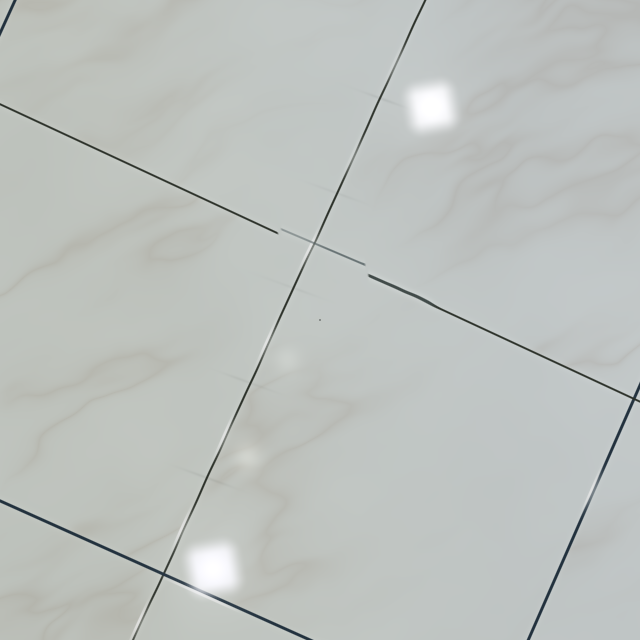
Give the GLSL for this texture, as a three.js fragment shader.

```glsl
// Polished pale marble floor: large slanted tiles with thin dark joints.
// Joints are looped line distances with slight perspective; veins are warped
// noise seeded per tile; lamp reflections, glints and a broken joint lie on top.
varying vec2 vUv;

float hash(vec2 p) {
  return fract(sin(dot(p, vec2(127.1, 311.7))) * 43758.5453);
}

float noise(vec2 p) {
  vec2 i = floor(p), f = fract(p);
  f = f * f * (3.0 - 2.0 * f);
  return mix(mix(hash(i), hash(i + vec2(1.0, 0.0)), f.x),
             mix(hash(i + vec2(0.0, 1.0)), hash(i + 1.0), f.x), f.y);
}

float fbm(vec2 p) {
  float sum = 0.0, amp = 0.5;
  for (int i = 0; i < 4; i++) {
    sum += amp * noise(p);
    p = p * 2.03 + 7.3;
    amp *= 0.5;
  }
  return sum / 0.9375;
}

// Soft line profile
float line(float d, float halfWidth) {
  return 1.0 - smoothstep(halfWidth - 0.0012, halfWidth + 0.0012, abs(d));
}

// 1 between a and b, with soft ends
float span(float x, float a, float b, float soft) {
  return smoothstep(a - soft, a + soft, x) * (1.0 - smoothstep(b - soft, b + soft, x));
}

float glow(vec2 d, float radius) {
  return exp(-dot(d, d) / (radius * radius));
}

// Signed distance to steep joint k; g is (across, along) the middle joint
float columnDist(vec2 g, float k) {
  return g.x - 0.569 * k + 0.0137 * k * k + 0.0143 * max(k, 0.0) * g.y;
}

// Signed distance to shallow joint k, positive above it
float rowDist(vec2 p, float k) {
  return 0.907 * (p.y - 0.8372 + 0.4648 * p.x + k * (0.6198 - 0.0161 * p.x));
}

vec3 marble(vec2 p, vec2 tile) {
  vec3 stone = mix(vec3(0.753, 0.772, 0.750), vec3(0.755, 0.778, 0.780),
                   smoothstep(0.1, 0.95, p.x + 0.25 * (p.y - 0.5)));
  stone += 0.03 * (fbm(p * 4.0) - 0.5);
  // Long, faint veins run up to the right and thin out in places
  vec2 q = vec2(dot(p, vec2(0.87, 0.49)), dot(p, vec2(-0.49, 0.87)));
  q = q * vec2(1.9, 7.5) + tile * vec2(7.7, 3.9);
  q.y += 0.9 * (fbm(q * vec2(2.2, 0.6) + 4.0) - 0.5);
  float ridge = abs(fbm(q) - 0.5);
  float patches = smoothstep(0.25, 0.65, noise(q * vec2(1.8, 0.6) + 11.0));
  patches *= smoothstep(0.08, 0.24, length(p - vec2(0.5, 0.58)));
  float vein = (0.6 * exp(-ridge * 30.0) + 0.4 * exp(-ridge * 10.0)) * patches;
  return stone - vec3(0.036, 0.052, 0.062) * vein;
}

// Rounded square lamp reflection with blurred sides and a faint halo
float lamp(vec2 d, float size) {
  vec2 r = mat2(0.98, -0.17, 0.17, 0.98) * d;
  float box = length(max(abs(r) - size * 0.45, 0.0)) - size * 0.55;
  float core = 1.0 - smoothstep(-0.020, 0.010, box);
  return core * (0.64 + 0.34 * glow(d, size * 0.85)) + 0.12 * glow(d, size * 1.7);
}

void main() {
  vec2 p = vUv;
  vec2 c = p - vec2(0.495, 0.629);
  vec2 g = vec2(dot(c, vec2(0.91, -0.4147)), dot(c, vec2(0.4147, 0.91)));

  // Tile index seeds the veins
  vec2 tile = vec2(0.0);
  for (int i = -1; i <= 1; i++) tile.x += step(0.0, columnDist(g, float(i)));
  for (int i = 0; i <= 1; i++) tile.y += step(0.0, rowDist(p, float(i)));
  vec3 color = marble(p, tile);

  // Faint ghost streaks repeat across the middle joint
  float ghostDist = (fract((g.y + 0.087 - 0.08 * g.x) / 0.163 + 0.5) - 0.5) * 0.163;
  float ghost = exp(-pow(ghostDist / 0.0022, 2.0)) * exp(-pow(g.x / 0.036, 2.0));
  color -= 0.055 * ghost * span(g.y, -0.46, 0.27, 0.02) * (0.4 + 0.6 * noise(p * 25.0));

  // Steep joints, pale along their edges, with glints at regular steps
  float pulse = pow(0.5 + 0.5 * cos(6.2832 * (g.y + 0.022) / 0.16), 3.0);
  for (int i = -1; i <= 1; i++) {
    float k = float(i), outer = abs(k);
    float upper = smoothstep(0.0, 0.1, g.y);
    float d = columnDist(g, k) + (1.0 - outer) * 0.0012 * (noise(g * 22.0) - 0.5);
    float glint = pulse * mix(1.0, span(g.y, -0.25, -0.1, 0.02), outer);
    vec3 dark = mix(vec3(0.16, 0.18, 0.15), vec3(0.12, 0.18, 0.23), outer);
    color += 0.025 * exp(-pow(d / 0.006, 2.0));
    color = mix(color, dark, line(d, 0.0016 + 0.0007 * outer) * (0.98 - 0.5 * glint));
    color = mix(color, vec3(0.91), 0.8 * glint * (1.0 - 0.7 * upper) * line(d + 0.0036, 0.0020));
  }

  // Shallow joints; the upper one is displaced where it meets the middle
  for (int i = 0; i <= 1; i++) {
    float lower = float(i), top = 1.0 - lower;
    float torn = top * span(p.x, 0.437, 0.573, 0.005);
    float rough = top * span(p.x, 0.573, 0.68, 0.012);
    float gap = pow(2.0 * torn - 1.0, 2.0);
    float d = rowDist(p, lower) - step(0.5, torn) * (0.008 + 0.035 * (p.x - 0.436));
    d += rough * (0.003 * (noise(p * 35.0) - 0.5) - 0.001);
    float fade = gap * (0.98 - torn * mix(0.5, 0.2, smoothstep(0.47, 0.52, p.x)));
    vec3 dark = mix(vec3(0.16, 0.18, 0.15), vec3(0.12, 0.18, 0.23), lower);
    dark = mix(dark, vec3(0.30, 0.35, 0.36), max(torn, rough * 0.6));
    color += (0.022 + 0.03 * rough) * gap * exp(-pow(d / 0.0065, 2.0));
    color = mix(color, dark, fade * line(d, 0.0015 + 0.0008 * max(lower, rough)));
    color = mix(color, vec3(0.91), 0.7 * lower * span(p.x, 0.27, 0.36, 0.025) * line(d + 0.0046, 0.0020));
  }

  // Lamp reflections, soft secondary glows and a central speck
  color = mix(color, vec3(0.99, 0.99, 1.0), lamp(p - vec2(0.674, 0.833), 0.039));
  color = mix(color, vec3(0.98, 0.98, 1.0), lamp(p - vec2(0.333, 0.111), 0.042));
  color += 0.085 * glow(p - vec2(0.387, 0.286), 0.022);
  color += 0.045 * glow(p - vec2(0.449, 0.437), 0.02);
  color = mix(color, vec3(0.15), 1.0 - smoothstep(0.0004, 0.0016, length(p - 0.5)));
  gl_FragColor = vec4(clamp(color, 0.0, 1.0), 1.0);
}
```
